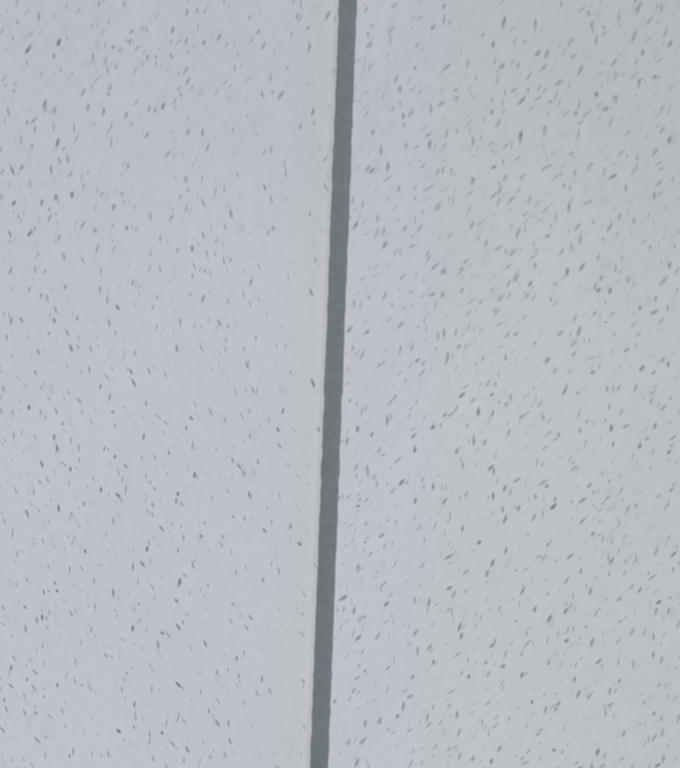
Give the GLSL for this texture, as a WebGL 1 fragment shader.

```glsl
precision highp float;

uniform vec2 u_resolution;

const vec3 COOL_PANEL = vec3(0.745, 0.757, 0.793);
const vec3 GREEN_PANEL = vec3(0.742, 0.760, 0.772);
const vec3 WARM_EDGE = vec3(0.738, 0.752, 0.764);
const vec3 GROOVE = vec3(0.435, 0.460, 0.478);
const vec3 FLECK_TINT = vec3(0.98, 0.96, 0.92);

vec2 hash2(vec2 cell, float seed) {
  vec3 q = fract(vec3(cell.xyx + seed) * vec3(0.1031, 0.1030, 0.0973));
  q += dot(q, q.yzx + 33.33);
  return fract((q.xx + q.yz) * q.zy);
}

// Scattered slanted ellipses, at most one per jittered cell.
float flecks(vec2 p, float cellSize, float density, float lean, float softness, float seed) {
  vec2 g = p / cellSize;
  vec2 base = floor(g);
  float ink = 0.0;
  for (int j = -1; j <= 1; j++) {
    for (int i = -1; i <= 1; i++) {
      vec2 cell = base + vec2(float(i), float(j));
      vec2 jitter = hash2(cell, seed);
      vec2 trait = hash2(cell, seed + 17.3);
      vec2 form = hash2(cell, seed + 41.7);
      vec2 d = g - cell - jitter;
      float angle = lean + (form.x - 0.5) * 1.1;
      float c = cos(angle);
      float s = sin(angle);
      d = vec2(c * d.x - s * d.y, s * d.x + c * d.y);
      vec2 radius = vec2(0.085 + 0.07 * form.y, 0.19 + 0.22 * trait.y) * softness;
      float r = length(d / radius);
      float strength = step(trait.x, density) * (0.35 + 0.65 * jitter.x * form.y);
      ink = max(ink, strength * (1.0 - smoothstep(0.25, 1.25, r)));
    }
  }
  return ink;
}

// Broad, slow variation.
float mottling(vec2 p) {
  float a = sin(p.x * 13.0 + 2.0 * sin(p.y * 7.0));
  float b = sin(p.y * 17.0 - p.x * 8.0 + 1.7 * sin(p.x * 19.0));
  float c = sin(p.x * 37.0 + p.y * 29.0 + 2.0 * sin(p.y * 23.0));
  return a * 0.45 + b * 0.35 + c * 0.2;
}

float grain(vec2 p, float cellSize, float seed) {
  vec2 g = p / cellSize;
  vec2 i = floor(g);
  vec2 f = smoothstep(0.0, 1.0, g - i);
  float low = mix(hash2(i, seed).x, hash2(i + vec2(1.0, 0.0), seed).x, f.x);
  float high = mix(hash2(i + vec2(0.0, 1.0), seed).x, hash2(i + 1.0, seed).x, f.x);
  return mix(low, high, f.y) - 0.5;
}

vec3 panelColor(vec2 p, float side) {
  float rightward = smoothstep(0.02, 0.23, side);
  vec3 color = mix(COOL_PANEL, GREEN_PANEL, rightward);
  float edge = smoothstep(-0.10, -0.025, side) * (1.0 - step(0.0, side));
  color = mix(color, WARM_EDGE, edge * 0.8);
  float topShade = smoothstep(0.45, 1.0, p.y);
  color -= topShade * mix(0.018, 0.026, rightward);
  float rightShade = smoothstep(0.65, 0.90, p.x);
  color -= rightShade * vec3(0.012, 0.009, 0.010);
  return color + mottling(p) * vec3(0.004, 0.004, 0.003);
}

void main() {
  vec2 p = gl_FragCoord.xy / u_resolution.y;
  float pixel = 1.0 / u_resolution.y;
  float side = p.x - mix(0.4154, 0.4531, p.y);
  float rightSide = step(0.0, side);

  vec3 color = panelColor(p, side);

  // Flecks grow softer toward the top and on the right panel.
  float blur = 0.45 * smoothstep(0.25, 0.95, p.y) + 0.3 * rightSide;
  float lean = mix(mix(-0.30, 0.25, smoothstep(0.35, 0.95, p.y)), 0.50, rightSide);
  float sparse = smoothstep(-0.19, -0.04, side) * (1.0 - rightSide);
  float density = 0.50 - 0.28 * sparse + 0.08 * rightSide;
  density *= 0.9 + 0.25 * mottling(p * 1.4 + 3.0);
  float sharp = flecks(p, 0.0195, density, lean, 0.85 + 0.45 * blur, 3.0);
  float fine = flecks(p + 0.37, 0.0145, density * 0.75, lean, 0.95 + 0.4 * blur, 71.0);
  float faint = flecks(p + 0.71, 0.027, density, lean + 0.15, 1.15, 133.0);
  float ink = sharp * mix(0.27, 0.14, blur) + fine * mix(0.13, 0.09, blur) + faint * 0.035;
  color -= FLECK_TINT * ink;
  color += grain(p, 0.006, 9.0) * 0.012;

  // Pale lip and thin shadow along the left edge of the groove.
  float lip = exp(-pow((side + 0.021) / 0.004, 2.0));
  float shadow = exp(-pow((side + 0.014) / 0.003, 2.0));
  color += lip * 0.008 - shadow * 0.025;

  // Dark groove with a slightly uneven border.
  float wobble = grain(vec2(p.y, 0.3), 0.012, 27.0) * 0.0012;
  float soft = max(0.0020, pixel);
  float groove = 1.0 - smoothstep(-soft, soft, abs(side) - 0.0117 + wobble);
  vec3 grooveColor = GROOVE + grain(p, 0.005, 55.0) * 0.030;
  grooveColor += 0.012 * smoothstep(0.0, 0.012, side) + 0.012 * (p.y - 0.5);
  color = mix(color, grooveColor, groove);

  gl_FragColor = vec4(color, 1.0);
}
```
